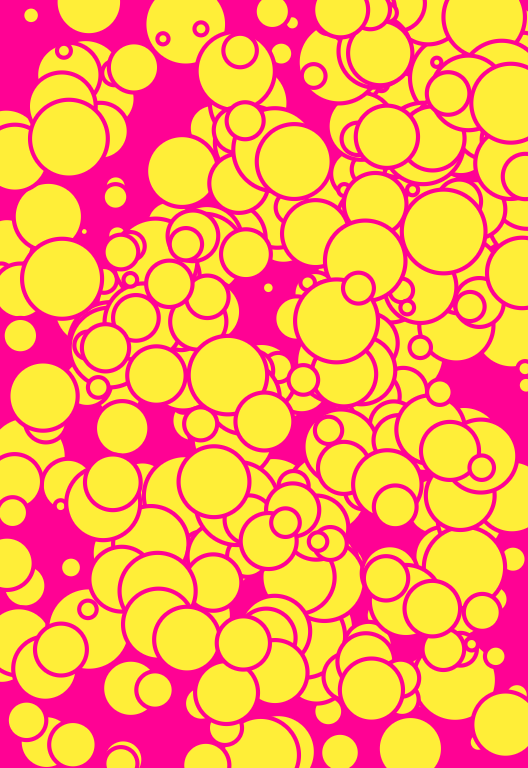
This pattern is drawn by a WebGL 2 fragment shader. Its source:

```glsl
#version 300 es
precision highp float;

uniform vec2 u_resolution;
out vec4 fragColor;

// Lengths are fractions of the canvas height
#define DISC_COUNT 360
#define MIN_RADIUS 0.003
#define MAX_RADIUS 0.053
#define RIM_WIDTH 0.0054
#define SEED 7u
#define PINK vec3(1.0, 0.008, 0.58)
#define YELLOW vec3(1.0, 0.935, 0.22)

// Integer hash (PCG style): three independent values in 0..1
vec3 hash3(uvec3 v) {
    v = v * 1664525u + 1013904223u;
    v.x += v.y * v.z;
    v.y += v.z * v.x;
    v.z += v.x * v.y;
    v ^= v >> 16u;
    v.x += v.y * v.z;
    v.y += v.z * v.x;
    v.z += v.x * v.y;
    return vec3(v >> 8u) / 16777216.0;
}

// Coverage of a shape with an edge one pixel wide
float coverage(float signedDistance, float pixel) {
    return clamp(0.5 - signedDistance / pixel, 0.0, 1.0);
}

void main() {
    float pixel = 1.0 / u_resolution.y;
    vec2 position = gl_FragCoord.xy * pixel;
    vec2 canvas = vec2(u_resolution.x * pixel, 1.0);
    vec3 color = PINK;

    // Paint rimmed discs from back to front
    for (int i = 0; i < DISC_COUNT; i++) {
        vec3 random = hash3(uvec3(uint(i), SEED, uint(i) * 3u + 1u));
        vec2 center = random.xy * canvas;
        float radius = mix(MIN_RADIUS, MAX_RADIUS, random.z);
        float edge = distance(position, center) - radius;

        color = mix(color, PINK, coverage(edge - RIM_WIDTH, pixel));
        color = mix(color, YELLOW, coverage(edge, pixel));
    }

    fragColor = vec4(color, 1.0);
}
```
